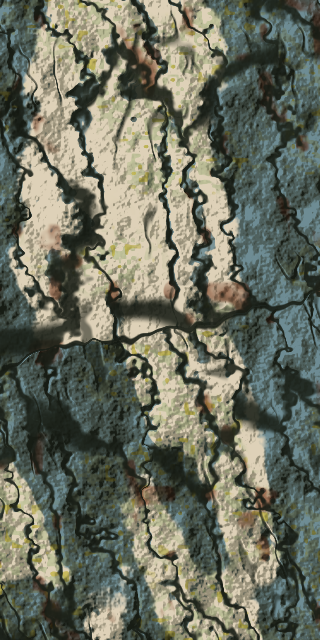
A WebGL 1 fragment shader for this texture:

```glsl
precision highp float;
// Furrowed tree bark, partly in low sun from the left and partly in cool shade.
// Stretched, leaning Voronoi plates carry fbm roughness; a height difference
// towards the sun gives the relief, and a short march gives the cast shadows.
uniform vec2 u_resolution;

const vec3 CREAM = vec3(0.87, 0.82, 0.72);
const vec3 TAN = vec3(0.60, 0.57, 0.48);
const vec3 BLUE_GREY = vec3(0.43, 0.55, 0.58);
const vec3 SLATE = vec3(0.31, 0.38, 0.37);
const vec3 DEEP = vec3(0.23, 0.27, 0.24);
const vec3 DARK = vec3(0.09, 0.11, 0.08);
const vec3 RUST = vec3(0.46, 0.25, 0.15);
const vec3 LICHEN = vec3(0.62, 0.67, 0.48);
const vec3 YELLOW = vec3(0.68, 0.63, 0.20);
const vec2 TO_SUN = vec2(-0.85, 0.53);
const vec2 PLATE_FREQ = vec2(6.0, 1.5);
const float RELIEF_STEP = 0.006;
const float SUN_SLOPE = 6.0;

float hash(vec2 p) {
  return fract(sin(dot(p, vec2(127.1, 311.7))) * 43758.5453);
}

float noise(vec2 p) {
  vec2 i = floor(p), f = fract(p);
  f = f * f * (3.0 - 2.0 * f);
  return mix(mix(hash(i), hash(i + vec2(1.0, 0.0)), f.x),
             mix(hash(i + vec2(0.0, 1.0)), hash(i + 1.0), f.x), f.y);
}

float fbm(vec2 p) {
  float sum = 0.0, total = 0.0, amp = 0.5;
  for (int i = 0; i < 5; i++) {
    sum += amp * noise(p);
    total += amp;
    amp *= 0.6;
    p = p * 2.03 + 17.3;
  }
  return sum / total;
}

// Height of the cross crack that splits the trunk
float crackLine(float x) {
  return 0.87 + 0.2 * x + 0.06 * (noise(vec2(x * 8.0, 3.0)) - 0.5)
       + 0.025 * (noise(vec2(x * 34.0, 9.0)) - 0.5);
}

// Slants the furrows, more strongly below the crack
vec2 lean(vec2 p) {
  float slant = p.y > crackLine(p.x) ? 0.16 : 0.34;
  return vec2(p.x + slant * (p.y - 0.95), p.y);
}

// x: distance to the nearest furrow, y: plate height
vec2 plates(vec2 p) {
  float side = step(crackLine(p.x), p.y);
  vec2 q = lean(p) * PLATE_FREQ + side * vec2(31.0, 7.5);
  q.x += 0.8 * (noise(p * vec2(8.0, 5.0)) - 0.5) + 0.4 * (noise(p * 24.0) - 0.5)
       + 0.18 * (noise(p * 62.0) - 0.5);
  vec2 base = floor(q);
  float nearest = 9.0, second = 9.0, id = 0.0;
  for (int j = -1; j <= 1; j++) {
    for (int i = -1; i <= 1; i++) {
      vec2 cell = base + vec2(float(i), float(j));
      vec2 seed = cell + 0.1 + 0.8 * vec2(hash(cell), hash(cell + 41.7));
      float d = length(seed - q);
      if (d < nearest) {
        second = nearest;
        nearest = d;
        id = hash(cell + 5.3);
      } else {
        second = min(second, d);
      }
    }
  }
  float edge = second - nearest;
  return vec2(edge, smoothstep(0.0, 0.35, edge) * (0.5 + 0.5 * id));
}

// Thin secondary splits that run along the plates
float splits(vec2 p) {
  vec2 q = lean(p) + 0.03 * (noise(p * 26.0) - 0.5);
  float line = abs(noise(q * vec2(15.0, 4.0) + 60.0) - 0.5);
  return (1.0 - smoothstep(0.01, 0.07, line)) * smoothstep(0.4, 0.65, noise(p * 7.0 + 21.0));
}

float height(vec2 p) {
  return fbm(p * vec2(11.0, 8.5)) + 0.35 * plates(p).y - 0.14 * splits(p);
}

void main() {
  vec2 p = gl_FragCoord.xy / u_resolution.y * 2.0;
  vec2 plate = plates(p);
  float rough = fbm(p * vec2(11.0, 8.5));
  float relief = height(p) - height(p + TO_SUN * RELIEF_STEP);
  float crackGap = p.y - crackLine(p.x);
  float lower = 1.0 - smoothstep(-0.02, 0.02, crackGap);

  // Shadows thrown by taller plates
  float blocked = 0.0;
  for (int i = 1; i <= 5; i++) {
    float t = 0.014 * float(i);
    blocked = max(blocked, plates(p + TO_SUN * t).y - plate.y - t * SUN_SLOPE);
  }
  float shadow = smoothstep(0.12, 0.27, blocked);

  // Sunlit area: a broad band above the crack, broken streaks below
  float left = mix(0.09, -0.06, lower) + 0.07 * (noise(vec2(p.y * 6.0, 2.0)) - 0.5);
  float right = 0.94 - 0.16 * p.y;
  float streak = noise(lean(p) * vec2(7.0, 2.6) + 12.0);
  float field = min(0.35, 5.0 * min(p.x - left, right - p.x))
              + (streak - 0.5) * mix(0.5, 1.6, lower) - 0.32 * lower + 0.6 * (rough - 0.5);
  float sun = smoothstep(-0.04, 0.06, field) * (1.0 - 0.9 * shadow);

  // Cool and warm colour ramps
  float grain = noise(p * 125.0) - 0.5;
  float tone = 0.44 + 4.2 * relief + 0.9 * (rough - 0.5) + 0.2 * grain
             + 0.12 * smoothstep(0.6, 0.95, p.x);
  vec3 shade = mix(DARK, DEEP, smoothstep(0.0, 0.27, tone));
  shade = mix(shade, SLATE, smoothstep(0.28, 0.5, tone));
  shade = mix(shade, BLUE_GREY, smoothstep(0.54, 0.82, tone));
  float warmth = tone + 0.15 - 0.13 * lower;
  vec3 lit = mix(DEEP, TAN, smoothstep(0.0, 0.34, warmth));
  lit = mix(lit, CREAM, smoothstep(0.38, 0.66, warmth));
  vec3 color = mix(shade, lit, sun);

  // Lichen crusts, yellow flecks and bare rusty wood
  float colony = smoothstep(0.42, 0.65, noise(p * 6.0 + 33.0) + 0.08 * lower);
  float crust = colony * smoothstep(0.5, 0.66, noise(p * 72.0 + 4.0));
  float light = clamp(0.35 + 0.4 * tone + 0.4 * sun, 0.3, 1.1);
  color = mix(color, LICHEN * light, 0.55 * crust);
  color = mix(color, YELLOW * light, 0.7 * colony * smoothstep(0.78, 0.88, noise(p * 48.0 + 8.0)));
  float bare = smoothstep(0.74, 0.84, noise(p * vec2(17.0, 11.0) + 70.0));
  color = mix(color, RUST * light, 0.7 * bare * (1.0 - smoothstep(0.1, 0.4, plate.x)));

  // Dark furrows, splits and the cross crack
  float width = mix(0.06, 0.22, noise(p * vec2(9.0, 5.0) + 50.0));
  float furrow = 1.0 - smoothstep(0.25 * width, width, plate.x);
  float gape = 0.004 + 0.014 * noise(vec2(p.x * 13.0, 5.0));
  float crack = 1.0 - smoothstep(0.4 * gape, gape, abs(crackGap));
  float gap = max(max(0.88 * furrow, 0.55 * splits(p)), 0.92 * crack);
  color = mix(color, DARK * (0.75 + 0.6 * rough), gap);

  gl_FragColor = vec4(color, 1.0);
}
```
